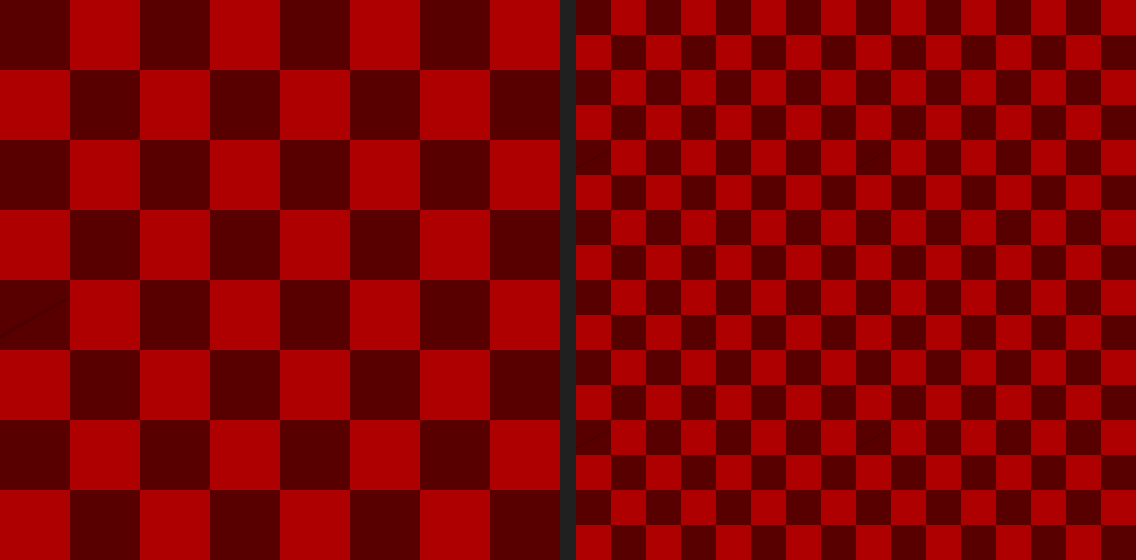
Left, the tile; right, the same tile 2 across and 2 down.
Give the GLSL for this pattern, as a three.js fragment shader.

```glsl
// Two-tone red checkerboard, eight by eight squares, with one faint scratch on a dark square.
varying vec2 vUv;

// Square wave of period 2, +1 on even cells and -1 on odd ones, with smoothed edges.
vec2 squareWave(vec2 cell) {
  vec2 edgeDistance = abs(mod(cell - 0.5, 2.0) - 1.0) - 0.5;
  return clamp(2.0 * edgeDistance / fwidth(cell), -1.0, 1.0);
}

// Soft slanted scratch crossing a unit square, thinner towards its right end.
float scratch(vec2 p) {
  float d = abs(dot(p - vec2(0.0, 0.19), vec2(-0.49, 0.87)));
  float inside = step(0.0, p.x) * step(p.x, 1.0) * step(0.0, p.y) * step(p.y, 1.0);
  return inside * (1.0 - smoothstep(0.008, mix(0.045, 0.03, p.x), d)) * mix(1.0, 0.7, p.x);
}

void main() {
  vec2 cell = vUv * 8.0;

  // Checker: bright where both waves agree in sign.
  vec2 wave = squareWave(cell);
  float bright = 0.5 + 0.5 * wave.x * wave.y;

  // The scratch darkens a single dark square at the left edge.
  vec3 darkRed = vec3(0.345, 0.0, 0.0) * (1.0 - 0.16 * scratch(cell - vec2(0.0, 3.0)));
  vec3 brightRed = vec3(0.682, 0.0, 0.0);

  gl_FragColor = vec4(mix(darkRed, brightRed, bright), 1.0);
}
```
